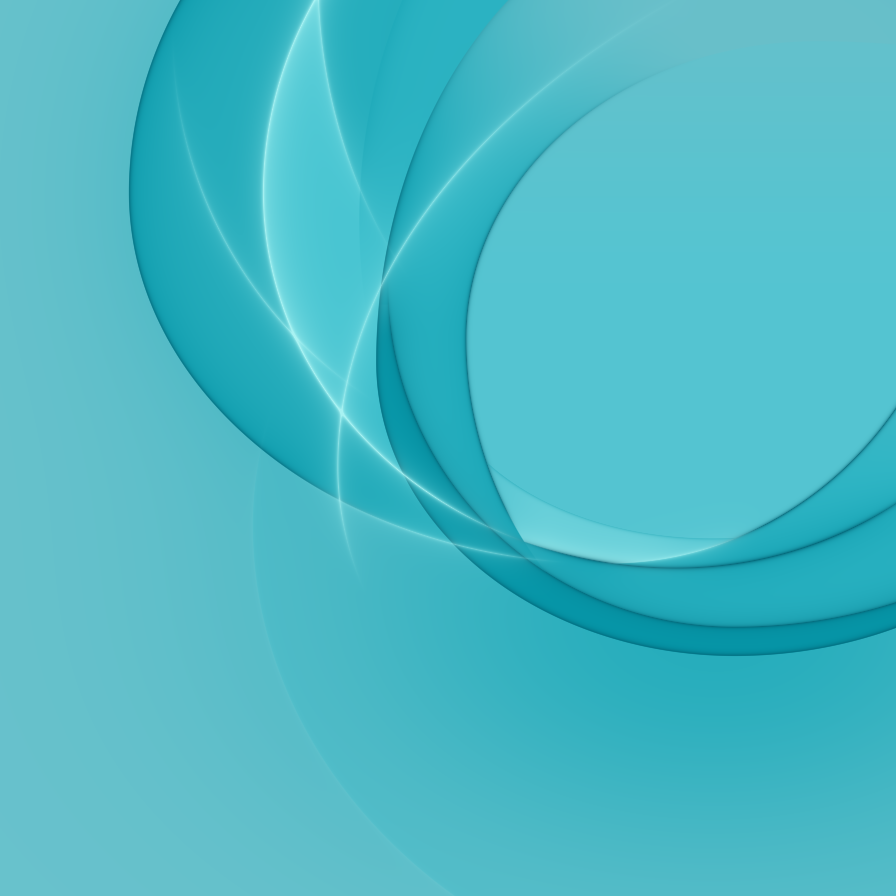
This background is drawn by a WebGL 1 fragment shader. Its source:

```glsl
precision highp float;
uniform vec2 u_resolution;

// Palette
const vec3 MIST  = vec3(0.41, 0.76, 0.80);
const vec3 PALE  = vec3(0.33, 0.77, 0.82);
const vec3 HAZE  = vec3(0.41, 0.75, 0.79);
const vec3 LENS  = vec3(0.28, 0.77, 0.82);
const vec3 MID   = vec3(0.18, 0.71, 0.77);
const vec3 TEAL  = vec3(0.13, 0.67, 0.73);
const vec3 DEEP  = vec3(0.02, 0.59, 0.66);
const vec3 INK   = vec3(0.00, 0.36, 0.43);
const vec3 LIGHT = vec3(0.66, 0.95, 0.95);

// Line widths
const float HAIRLINE = 0.0016;
const float SOFT = 0.012;
const float SHADE = 0.035;

// Signed distance to an oval with radii (left, right, top, bottom)
float oval(vec2 p, vec2 center, vec4 radii) {
  vec2 v = p - center;
  vec2 r = vec2(v.x < 0.0 ? radii.x : radii.y, v.y > 0.0 ? radii.z : radii.w);
  vec2 q = v / r;
  float f = length(q) + 1e-5;
  return (f - 1.0) * f / (length(q / r) + 1e-5);
}

float inside(float d) {
  float aa = 0.8 / min(u_resolution.x, u_resolution.y);
  return 1.0 - smoothstep(-aa, aa, d);
}

// Shade that fades inward from an edge
float rim(float d, float width) {
  return inside(d) * exp(min(d, 0.0) / width);
}

// Bright thread with a soft halo
float thread(float d) {
  return 0.65 * exp(-abs(d) / HAIRLINE) + 0.32 * exp(-abs(d) / SOFT);
}

// Fade in over a..b and out over c..e
float span(float a, float b, float c, float e, float x) {
  return smoothstep(a, b, x) * (1.0 - smoothstep(c, e, x));
}

void main() {
  vec2 p = gl_FragCoord.xy / u_resolution;

  // Sweeping outlines
  float outer  = oval(p, vec2(0.677, 0.785), vec4(0.533, 0.397, 0.477, 0.414));
  float ring   = oval(p, vec2(0.820, 0.596), vec4(0.400, 0.422, 0.521, 0.328));
  float hollow = oval(p, vec2(0.820, 0.681), vec4(0.387, 0.483, 0.440, 0.381));
  float lens   = oval(p, vec2(0.755, 0.785), vec4(0.461, 0.437, 0.445, 0.419));
  float window = oval(p, vec2(0.911, 0.622), vec4(0.391, 0.600, 0.332, 0.410));
  float sweep  = oval(p, vec2(1.549, 0.479), vec4(1.172, 1.000, 0.710, 0.620));
  float streak = oval(p, vec2(0.677, 0.961), vec4(0.484, 0.484, 0.500, 0.484));
  float fold   = oval(p, vec2(0.781, 1.026), vec4(0.426, 0.426, 0.500, 0.520));
  float veil   = oval(p, vec2(0.781, 0.753), vec4(0.380, 0.500, 0.508, 0.500));
  float ghost  = oval(p, vec2(0.911, 0.414), vec4(0.629, 0.600, 0.500, 0.540));
  float cup    = oval(p, vec2(0.794, 0.609), vec4(0.312, 0.349, 0.300, 0.210));

  // Background with a teal pool at the lower right
  vec2 pool = (p - vec2(0.80, 0.30)) / vec2(0.42, 0.26);
  vec3 color = mix(MIST, TEAL, 0.95 * exp(-dot(pool, pool)));
  color = mix(color, TEAL, 0.28 * exp(-max(outer, 0.0) / 0.09));
  float ghostFade = 1.0 - smoothstep(0.42, 0.56, p.y);
  color = mix(color, MID, ghostFade * (0.10 * inside(ghost) + 0.16 * rim(ghost, SHADE)));

  // Outer band
  color = mix(color, TEAL, 0.92 * inside(outer));
  float outerLeft = (1.0 - smoothstep(0.30, 0.48, p.x));
  color = mix(color, DEEP, 0.65 * outerLeft * rim(outer, SHADE));
  color = mix(color, INK, 0.75 * outerLeft * rim(outer, HAIRLINE * 1.5));

  // Translucent lens and the folds behind it
  float lensFade = smoothstep(0.42, 0.66, p.y);
  color = mix(color, mix(MID, LENS, lensFade), inside(lens));
  color = mix(color, LIGHT, 0.25 * lensFade * rim(lens, SHADE) * outerLeft);
  color = mix(color, TEAL, 0.9 * inside(fold) * smoothstep(0.66, 0.90, p.y));
  color = mix(color, MID, 0.65 * inside(veil) * smoothstep(0.62, 0.85, p.y));
  color = mix(color, DEEP, 0.3 * rim(veil, SOFT) * smoothstep(0.72, 0.86, p.y));

  // Ring: deep below, blending into the upper right haze
  float haze = smoothstep(1.20, 1.75, p.x + p.y);
  float ringDepth = 1.0 - smoothstep(0.62, 0.70, p.y);
  vec3 body = mix(MID, HAZE, haze * smoothstep(0.40, 0.75, p.y));
  color = mix(color, body, inside(ring) * inside(min(hollow, 0.66 - p.y)));
  color = mix(color, DEEP, 0.95 * inside(ring) * (1.0 - inside(hollow)) * ringDepth);
  float upperFade = 1.0 - 0.8 * smoothstep(0.72, 1.0, p.y);
  color = mix(color, DEEP, 0.65 * rim(ring, SHADE) * upperFade);
  color = mix(color, INK, 0.75 * rim(ring, HAIRLINE * 1.7) * upperFade);
  color = mix(color, INK, ringDepth * inside(ring) *
    (0.55 * exp(-abs(hollow) / HAIRLINE) + 0.18 * exp(-abs(hollow) / SOFT)));

  // Lighter sheet right of the diagonal thread
  float sheet = inside(sweep) * smoothstep(0.62, 0.78, p.y);
  color = mix(color, LENS, 0.38 * sheet * (1.0 - haze));

  // Crossing bands at the lower right
  float lower = 1.0 - smoothstep(0.40, 0.50, p.y);
  float rightSide = smoothstep(0.53, 0.66, p.x);
  float lensEdge = rightSide * lower;
  color = mix(color, DEEP, 0.45 * lensEdge * inside(hollow) * exp(-abs(lens) / SHADE));

  // Pale window
  float opening = max(window, max(outer, lens));
  vec3 glass = mix(PALE, HAZE, smoothstep(0.65, 1.05, p.y) * 0.85);
  float rimFade = 1.0 - haze;
  float around = inside(hollow) * (1.0 - inside(window));
  color = mix(color, DEEP, 0.40 * rimFade * around * exp(-max(window, 0.0) / SHADE));
  color = mix(color, glass, inside(opening));
  color = mix(color, INK, 0.7 * rimFade * smoothstep(0.40, 0.44, p.y)
    * inside(max(outer, lens)) * exp(-abs(window) / HAIRLINE));

  // Crescent along the foot of the window
  float crescent = inside(opening) * (1.0 - inside(cup)) * (1.0 - smoothstep(0.46, 0.54, p.y));
  color = mix(color, MID, 0.35 * crescent * smoothstep(0.68, 0.88, p.x));
  color = mix(color, LIGHT, crescent * span(0.52, 0.62, 0.70, 0.84, p.x)
    * (0.22 + 0.5 * exp(-abs(lens) / SOFT)));
  color = mix(color, DEEP, 0.45 * crescent * exp(-abs(cup) / HAIRLINE));

  // Dark hairlines
  float outerRight = smoothstep(0.76, 0.86, p.x);
  color = mix(color, INK, 0.75 * outerRight * exp(-abs(outer) / HAIRLINE));
  color = mix(color, INK, 0.8 * lensEdge * exp(-abs(lens) / (HAIRLINE * 1.3)));

  // Luminous threads
  float glow = thread(lens) * (1.0 - smoothstep(0.46, 0.62, p.x));
  glow += 0.75 * thread(sweep) * span(0.33, 0.47, 0.78, 1.04, p.y);
  glow += 0.55 * thread(streak) * span(0.52, 0.62, 0.72, 0.98, p.y) * (1.0 - smoothstep(0.32, 0.44, p.x));
  glow += 0.65 * thread(fold) * smoothstep(0.68, 0.88, p.y);
  glow += 0.60 * thread(outer) * span(0.22, 0.46, 0.54, 0.64, p.x) * lower;
  glow += 0.75 * thread(outer) * span(0.66, 0.75, 0.78, 0.86, p.x) * lower;
  glow += 0.10 * thread(ghost) * ghostFade;
  color = mix(color, LIGHT, clamp(glow, 0.0, 1.0));

  gl_FragColor = vec4(color, 1.0);
}
```
